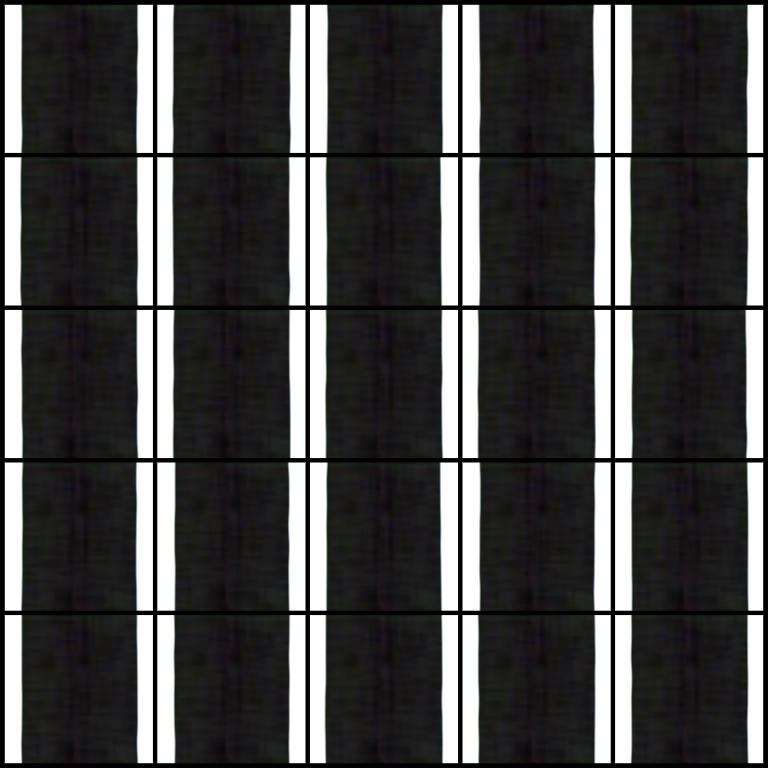
This pattern is drawn by a Shadertoy shader. Its source:

```glsl
// Five by five grid of dark woven strips on white, ruled by thin black lines.

const float REPEATS = 5.0;
const float MARGIN = 0.0033;      // canvas units outside the outer rules
const float RULE_HALF = 0.0145;   // cell units from here on
const float STRIP_LEFT = 0.123;
const float STRIP_RIGHT = 0.879;

const vec3 WHITE = vec3(1.0);
const vec3 RULE_BLACK = vec3(0.004);
const vec3 GREEN_CLOTH = vec3(0.108, 0.126, 0.104);
const vec3 PLUM_CLOTH = vec3(0.096, 0.074, 0.092);
const vec3 LEFT_FRINGE = vec3(0.02, 0.09, 0.03);
const vec3 RIGHT_FRINGE = vec3(0.00, 0.06, 0.10);

float hash(vec2 p) {
    vec3 q = fract(vec3(p.xyx) * 0.1031);
    q += dot(q, q.yzx + 33.33);
    return fract((q.x + q.y) * q.z);
}

float noise(vec2 p) {
    vec2 i = floor(p);
    vec2 f = fract(p);
    f = f * f * (3.0 - 2.0 * f);
    float low = mix(hash(i), hash(i + vec2(1.0, 0.0)), f.x);
    float high = mix(hash(i + vec2(0.0, 1.0)), hash(i + vec2(1.0, 1.0)), f.x);
    return mix(low, high, f.y);
}

float bell(float x, float center, float width) {
    float t = (x - center) / width;
    return exp(-t * t);
}

// Small sideways offset of a strip edge: shift, tilt and waviness per cell
float edgeWobble(vec2 id, float y, float seed) {
    float shift = hash(id + seed) - 0.5;
    float tilt = (hash(id + seed + 7.0) - 0.5) * (y - 0.5);
    float wave = noise(vec2(y * 7.0, dot(id, vec2(13.0, 37.0)) + seed)) - 0.5;
    return 0.014 * shift + 0.012 * tilt + 0.006 * wave;
}

// Crossed threads, blotchy tint and a plum fold down the middle
vec3 cloth(vec2 p, vec2 id) {
    vec2 q = p + 0.04 * vec2(hash(id + 3.0), hash(id + 5.0));
    float warp = noise(q * vec2(36.0, 7.0)) - 0.5;
    float weft = noise(q * vec2(9.0, 38.0) + 50.0) - 0.5;
    float blotch = noise(q * vec2(13.0, 11.0) + 90.0) - 0.5;
    float fold = bell(p.x, 0.49, 0.13);
    float plum = 0.36 + 0.55 * fold + 0.75 * blotch + 0.4 * warp;
    vec3 color = mix(GREEN_CLOTH, PLUM_CLOTH, clamp(plum, 0.0, 1.0));
    color += 0.040 * warp + 0.036 * weft;
    color.b += 0.05 * (noise(q * vec2(17.0, 15.0) + 140.0) - 0.5);
    color.r += 0.03 * bell(p.x, 0.47, 0.014) * (0.5 + warp);
    color -= 0.022 * (bell(p.x, 0.45, 0.025) + bell(p.x, 0.54, 0.025));
    color += vec3(0.0, 0.035, 0.008) * bell(p.y, 0.967, 0.015);
    return max(color, vec3(0.0));
}

void mainImage(out vec4 fragColor, in vec2 fragCoord) {
    vec2 uv = fragCoord / iResolution.xy;
    float scale = REPEATS / (1.0 - 2.0 * MARGIN);
    vec2 grid = (uv - MARGIN) * scale;
    vec2 id = clamp(floor(grid), 0.0, REPEATS - 1.0);
    vec2 p = grid - id;
    float pixel = scale / min(iResolution.x, iResolution.y);

    // Strip with soft, slightly tinted edges
    float left = p.x - STRIP_LEFT - edgeWobble(id, p.y, 11.0);
    float right = STRIP_RIGHT + edgeWobble(id, p.y, 29.0) - p.x;
    float soft = max(0.009, 0.7 * pixel);
    float strip = smoothstep(-soft, soft, min(left, right));
    vec3 color = mix(WHITE, cloth(p, id), strip);
    vec3 fringe = left < right ? LEFT_FRINGE : RIGHT_FRINGE;
    color += fringe * 4.0 * strip * (1.0 - strip);

    // Black rules around every cell
    vec2 nearest = min(p, 1.0 - p);
    float ruleSoft = max(0.004, 0.6 * pixel);
    float rule = 1.0 - smoothstep(-ruleSoft, ruleSoft, min(nearest.x, nearest.y) - RULE_HALF);
    color = mix(color, RULE_BLACK, rule);

    fragColor = vec4(clamp(color, 0.0, 1.0), 1.0);
}
```
